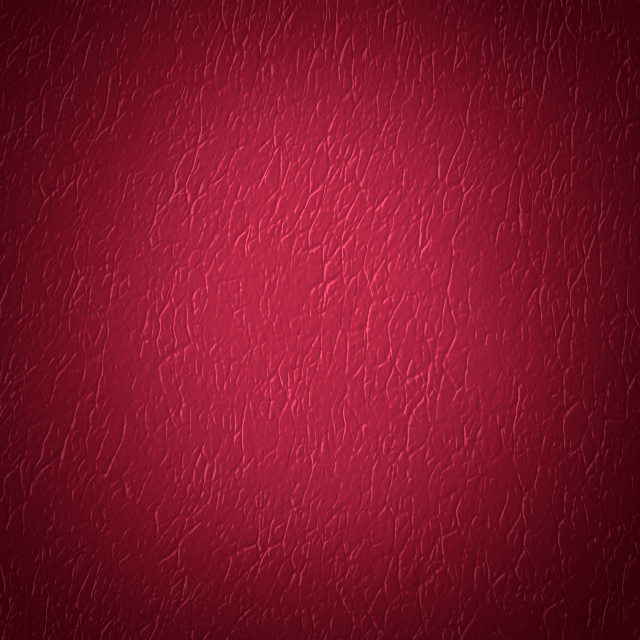
A three.js fragment shader for this texture:

```glsl
// Crimson leather: thin upright creases and a dense pebbled grain form a
// height field from stretched cell borders and value noise. The field is lit
// from the upper left and tinted by a soft oval vignette.

varying vec2 vUv;

const vec3 DEEP_WINE = vec3(0.22, 0.005, 0.04);
const vec3 CRIMSON = vec3(0.47, 0.06, 0.14);
const vec3 ROSE = vec3(0.73, 0.155, 0.275);
const vec3 SHEEN = vec3(0.20, 0.19, 0.20);
const vec2 LIGHT_STEP = vec2(0.0012, -0.0007);

// Hashes built from fract and dot products
float hash1(vec2 p) {
  vec3 q = fract(p.xyx * 0.1031);
  q += dot(q, q.yzx + 33.33);
  return fract((q.x + q.y) * q.z);
}

vec2 hash2(vec2 p) {
  vec3 q = fract(p.xyx * vec3(0.1031, 0.1030, 0.0973));
  q += dot(q, q.yzx + 33.33);
  return fract((q.xx + q.yz) * q.zy);
}

float valueNoise(vec2 p) {
  vec2 cell = floor(p);
  vec2 f = fract(p);
  f = f * f * (3.0 - 2.0 * f);
  float low = mix(hash1(cell), hash1(cell + vec2(1.0, 0.0)), f.x);
  float high = mix(hash1(cell + vec2(0.0, 1.0)), hash1(cell + 1.0), f.x);
  return mix(low, high, f.y);
}

vec2 noisePair(vec2 p) {
  return vec2(valueNoise(p), valueNoise(p + 57.3)) - 0.5;
}

// Gap between the two nearest cell centres: zero along cell borders
float borderGap(vec2 p) {
  vec2 cell = floor(p);
  float nearest = 8.0;
  float second = 8.0;
  for (int j = -1; j <= 1; j++) {
    for (int i = -1; i <= 1; i++) {
      vec2 neighbour = cell + vec2(float(i), float(j));
      float d = length(neighbour + hash2(neighbour) - p);
      second = min(second, max(nearest, d));
      nearest = min(nearest, d);
    }
  }
  return second - nearest;
}

// Groove depth along cell borders, fading in and out over short stretches
float creases(vec2 p, vec2 frequency, float width) {
  float groove = 1.0 - smoothstep(0.0, width, borderGap(p * frequency));
  float strength = valueNoise(p * frequency * vec2(0.9, 1.3) + 19.0);
  return groove * mix(0.12, 1.0, smoothstep(0.2, 0.85, strength));
}

// Lean the grain to the right, more so at the left, and make it wander
vec2 grainSpace(vec2 uv) {
  vec2 p = uv;
  p.x -= uv.y * mix(0.30, 0.04, uv.x);
  p += 0.055 * noisePair(uv * 3.5);
  p += 0.012 * noisePair(uv * 13.0 + 7.0);
  p += 0.006 * noisePair(uv * 45.0 + 3.0);
  return p + 2.0;
}

float leatherHeight(vec2 uv) {
  vec2 p = grainSpace(uv);
  float height = -0.85 * creases(p, vec2(38.0, 14.0), 0.2);
  height -= 0.6 * creases(p + 5.0, vec2(68.0, 36.0), 0.34);
  height += 0.5 * valueNoise(p * vec2(135.0, 95.0));
  height += 0.42 * valueNoise(uv * vec2(235.0, 190.0));
  return height;
}

// Oval falloff of brightness with a little cloudy unevenness
float vignetteTone(vec2 uv) {
  vec2 offset = (uv - vec2(0.485, 0.53)) * vec2(1.08, 0.95);
  float tone = 1.0 - smoothstep(0.09, 0.73, length(offset));
  float clouds = valueNoise(uv * 5.0 + 11.0) - 0.5;
  return clamp(tone + 0.08 * clouds, 0.0, 1.0);
}

vec3 leatherColour(float tone) {
  vec3 dark = mix(DEEP_WINE, CRIMSON, min(tone * 2.0, 1.0));
  return mix(dark, ROSE, max(tone * 2.0 - 1.0, 0.0));
}

void main() {
  float tone = vignetteTone(vUv);
  float relief = leatherHeight(vUv + LIGHT_STEP) - leatherHeight(vUv - LIGHT_STEP);
  relief = clamp(relief, -0.6, 0.8);

  // Shade the groove walls and add a pale sheen where they face the light
  vec3 colour = leatherColour(tone) * (1.0 + 0.24 * relief);
  float facing = smoothstep(0.12, 0.8, relief);
  colour += SHEEN * facing * mix(0.45, 0.75, tone);

  gl_FragColor = vec4(clamp(colour, 0.0, 1.0), 1.0);
}
```
